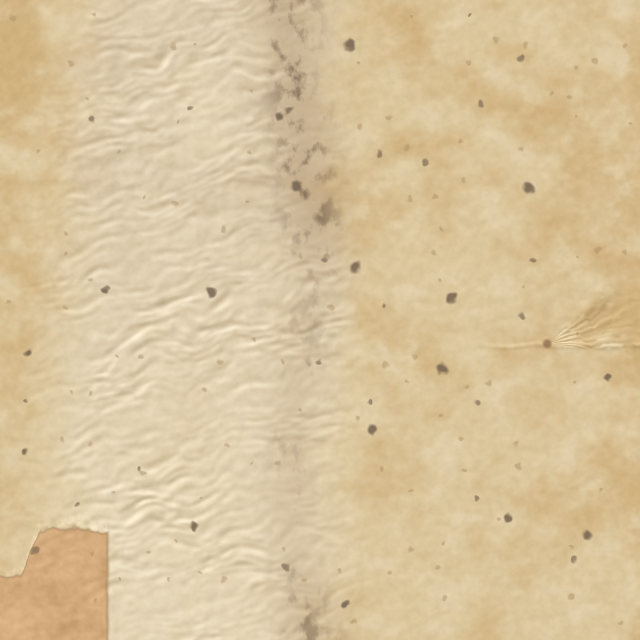
Write a Shadertoy shader that draws this texture.

```glsl
// Aged parchment: a pale wrinkled band beside a stained vertical crease,
// smooth mottled tan to the right and a torn patch in the lower left corner.
// Gradient noise gives the mottling, and a lit height field gives the wrinkles.

vec2 hash2(vec2 p) {
    vec3 q = fract(p.xyx * vec3(0.1031, 0.1030, 0.0973));
    q += dot(q, q.yzx + 33.33);
    return fract((q.xx + q.yz) * q.zy);
}

float cornerGradient(vec2 cell, vec2 offset) {
    float angle = 6.2832 * hash2(cell).x;
    return dot(vec2(cos(angle), sin(angle)), offset);
}

float gradientNoise(vec2 p) {
    vec2 i = floor(p), f = fract(p);
    vec2 u = f * f * f * (f * (f * 6.0 - 15.0) + 10.0);
    vec2 e = vec2(1.0, 0.0);
    float low = mix(cornerGradient(i, f), cornerGradient(i + e, f - e), u.x);
    float high = mix(cornerGradient(i + e.yx, f - e.yx), cornerGradient(i + 1.0, f - 1.0), u.x);
    return 1.4 * mix(low, high, u.y);
}

float fbm(vec2 p) {
    float sum = 0.0, amp = 0.6;
    for (int i = 0; i < 4; i++) {
        sum += amp * gradientNoise(p);
        p = mat2(0.8, 0.6, -0.6, 0.8) * p * 2.03 + 17.3;
        amp *= 0.5;
    }
    return sum;
}

// Short folds, long sideways and rising a little to the right
float wrinkleHeight(vec2 p) {
    p += 0.016 * vec2(gradientNoise(p * 13.0), gradientNoise(p * 15.0 + 40.0));
    p = mat2(0.96, -0.28, 0.28, 0.96) * p;
    float folds = gradientNoise(p * vec2(19.0, 52.0));
    float fine = gradientNoise(p * vec2(42.0, 95.0) + 9.0);
    return 0.65 * folds - 0.35 * abs(folds) + 0.4 * fine;
}

// Scattered irregular specks, at most one in each cell
float specks(vec2 p, float cells, float share, float radius) {
    vec2 cell = floor(p * cells);
    vec2 place = hash2(cell + cells), kind = hash2(cell + 3.7 * cells);
    vec2 q = (p * cells - cell - mix(vec2(0.28), vec2(0.72), place)) / cells;
    q += 0.004 * vec2(gradientNoise(p * 85.0), gradientNoise(p * 85.0 + 31.0));
    float r = radius * mix(0.5, 1.0, kind.y);
    return step(kind.x, share) * (1.0 - smoothstep(0.4 * r, 1.2 * r, length(q)));
}

void mainImage(out vec4 fragColor, in vec2 fragCoord) {
    vec2 p = fragCoord / iResolution.xy;
    float cloud = fbm(p * 5.0 + 3.0);
    float mottle = fbm(p * vec2(15.0, 19.0) + 20.0);
    float grain = fbm(p * 65.0);

    // Regions: pale band, ochre margins and the wandering crease
    float crease = p.x - 0.472 - 0.018 * sin(p.y * 9.0 + 2.4) - 0.012 * gradientNoise(p * 12.0);
    float band = smoothstep(0.03, 0.17, p.x + 0.10 * cloud + 0.09 * (0.5 - p.y))
               * (1.0 - smoothstep(-0.02, 0.10, crease + 0.07 * cloud));
    float margin = smoothstep(0.14, 0.0, p.x) * smoothstep(0.2, 0.9, p.y)
                 + 0.7 * smoothstep(0.9, 1.0, p.x);

    // Base tones
    vec3 color = mix(vec3(0.86, 0.775, 0.61), vec3(0.895, 0.835, 0.715), band);
    float ochre = smoothstep(-0.15, 0.6, 0.8 * cloud + 0.5 * mottle + 0.35 * margin);
    color = mix(color, vec3(0.80, 0.67, 0.46), ochre * mix(0.75, 0.15, band));
    color = mix(color, vec3(0.89, 0.82, 0.68), 0.6 * smoothstep(0.05, 0.5, -mottle - 0.4 * cloud));
    float greyed = band * smoothstep(0.25, 0.75, p.y) * (0.5 + 0.8 * cloud);
    color = mix(color, vec3(0.79, 0.71, 0.60), clamp(0.55 * greyed, 0.0, 1.0));

    // Wrinkles lit from the upper left
    float relief = wrinkleHeight(p) - wrinkleHeight(p + vec2(-0.003, 0.006));
    float rough = 0.12 + 0.88 * max(band, exp(-pow(crease / 0.06, 2.0)));
    rough *= 0.75 + 0.7 * gradientNoise(p * 7.0 + 60.0);
    color += rough * relief * vec3(0.13, 0.14, 0.15);
    color += grain * vec3(0.035, 0.037, 0.042);

    // Brown stain along the crease, heaviest near the top
    float weight = 0.3 + 0.7 * smoothstep(0.54, 0.68, p.y) + 0.35 * smoothstep(0.14, 0.02, p.y);
    float tint = exp(-pow(crease / 0.05, 2.0));
    color = mix(color, vec3(0.72, 0.62, 0.49), tint * (0.2 + 0.35 * weight));
    float blots = fbm(p * vec2(36.0, 28.0) + 5.0) + 0.4 * gradientNoise(p * 9.0);
    float stain = exp(-pow(crease / 0.038, 2.0)) * smoothstep(0.0, 0.5, blots + 0.35 * weight - 0.27);
    color = mix(color, vec3(0.46, 0.38, 0.30), 0.75 * stain * min(weight, 1.0));

    // Pinched folds fanning out to the right edge
    vec2 q = p - vec2(0.855, 0.463);
    float r = length(q), angle = atan(q.y, q.x + 0.0001);
    float fan = smoothstep(-0.25, 0.0, angle) * smoothstep(0.95, 0.5, angle)
              * smoothstep(0.0, 0.03, r) * smoothstep(0.2, 0.06, r);
    color += 0.16 * fan * gradientNoise(vec2(angle * 11.0, r * 14.0) + 2.0 * mottle);
    float seam = q.y + 0.006 * gradientNoise(p * 14.0);
    float seamLength = smoothstep(0.73, 0.80, p.x);
    color += 0.05 * seamLength * (exp(-pow(seam / 0.003, 2.0)) - exp(-pow((seam + 0.006) / 0.003, 2.0)));
    color = mix(color, vec3(0.50, 0.38, 0.27), 0.7 * smoothstep(0.010, 0.003, r));

    // Torn patch with a ragged pale rim and a shadowed straight side
    float top = mix(0.10, 0.172, smoothstep(0.03, 0.065, p.x)) + 0.014 * fbm(p * 22.0);
    float side = p.x - 0.168 - 0.002 * gradientNoise(p * 30.0);
    float edge = max(side, p.y - top);
    float rim = step(side, 0.0) * smoothstep(0.0, 0.004, edge) * smoothstep(0.025, 0.006, edge);
    color += 0.05 * rim * (0.6 + 2.0 * grain);
    vec3 patchColor = vec3(0.83, 0.67, 0.49) + 0.06 * mottle + 0.05 * grain + 0.03 * relief;
    color = mix(color, patchColor, smoothstep(0.002, -0.002, edge));
    color = mix(color, vec3(0.62, 0.50, 0.35), 0.45 * exp(-pow(edge / 0.0028, 2.0)));

    // Dark specks and faint freckles
    float dark = max(specks(p, 8.0, 0.28, 0.011), 0.75 * specks(p + 0.37, 13.0, 0.16, 0.007));
    color = mix(color, vec3(0.43, 0.36, 0.29), 0.8 * dark);
    color = mix(color, vec3(0.66, 0.54, 0.38), 0.45 * specks(p + 0.71, 24.0, 0.2, 0.006));

    fragColor = vec4(clamp(color, 0.0, 1.0), 1.0);
}
```
